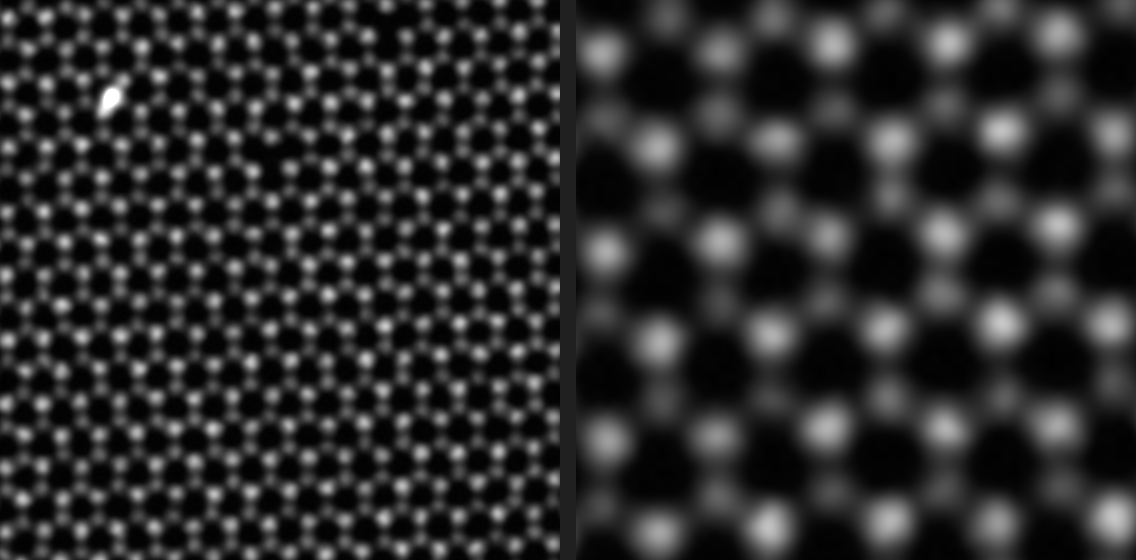
Left, the full canvas; right, a detail of the centre.
Reproduce this pattern procedurally as a three.js fragment shader.

```glsl
// Honeycomb lattice of soft glowing atoms, two alternating brightnesses, with one bright adatom.
varying vec2 vUv;

vec3 hash3(vec2 p) {
  vec3 q = fract(p.xyx * vec3(0.1031, 0.1030, 0.0973));
  q += dot(q, q.yxz + 33.33);
  return fract((q.xxy + q.yzz) * q.zyx);
}

vec2 noise2(vec2 p) {
  vec2 i = floor(p), f = fract(p);
  f = f * f * (3.0 - 2.0 * f);
  vec2 low = mix(hash3(i).xy, hash3(i + vec2(1.0, 0.0)).xy, f.x);
  vec2 high = mix(hash3(i + vec2(0.0, 1.0)).xy, hash3(i + 1.0).xy, f.x);
  return mix(low, high, f.y);
}

float cross2(vec2 a, vec2 b) {
  return a.x * b.y - a.y * b.x;
}

// Round blob that fades with distance; tightness sets its width
float glow(vec2 d, float tightness) {
  return exp(-dot(d, d) * tightness);
}

// Dims atoms close to a missing lattice site
float vacancy(vec2 site, vec2 center) {
  return mix(0.15, 1.0, smoothstep(0.012, 0.025, distance(site, center)));
}

float atom(vec2 p, vec2 site, vec3 rnd, float strength, float spread) {
  float level = strength * (1.0 + spread * (rnd.z - 0.5));
  level *= vacancy(site, vec2(0.484, 0.713)) * vacancy(site, vec2(0.688, 0.952));
  return level * glow(p - site - 0.005 * (rnd.xy - 0.5), 3900.0);
}

float lattice(vec2 p) {
  // Slightly tilted basis, with the origin in the middle of a hole
  vec2 across = vec2(0.0676, 0.00254);
  vec2 down = vec2(0.0333, -0.0561);
  vec2 origin = vec2(0.0469, 0.6042);

  vec2 q = p - origin;
  vec2 cell = floor(vec2(cross2(q, down), cross2(across, q)) / cross2(across, down));
  float sum = 0.0;
  for (int j = -1; j <= 1; j++) {
    for (int i = -1; i <= 1; i++) {
      vec2 id = cell + vec2(float(i), float(j));
      vec2 corner = origin + id.x * across + id.y * down;
      vec2 step3 = (across + down) / 3.0;
      sum += atom(p, corner + step3, hash3(id + 71.0), 0.43, 0.35);
      sum += atom(p, corner + 2.0 * step3, hash3(id + 137.0), 0.72, 0.3);
    }
  }
  return sum;
}

void main() {
  // Small drift makes the blobs irregular
  vec2 p = vUv + 0.004 * (noise2(vUv * 55.0) - 0.5);

  // Atoms with slow brightness changes, cut to black by a soft floor
  float v = lattice(p) * (0.92 + 0.16 * noise2(vUv * 5.0 + 9.0).x) - 0.08;
  v = 0.5 * (v + sqrt(v * v + 0.0012));

  // Saturated adatom, leaning slightly
  vec2 d = p - vec2(0.198, 0.826);
  d.x -= 0.2 * d.y;
  v += 1.6 * glow(d * vec2(1.08, 0.92), 3500.0);

  // Faint grain
  v += 0.006 + 0.012 * (noise2(vUv * 190.0).y - 0.5);
  gl_FragColor = vec4(vec3(clamp(v, 0.0, 1.0)), 1.0);
}
```
